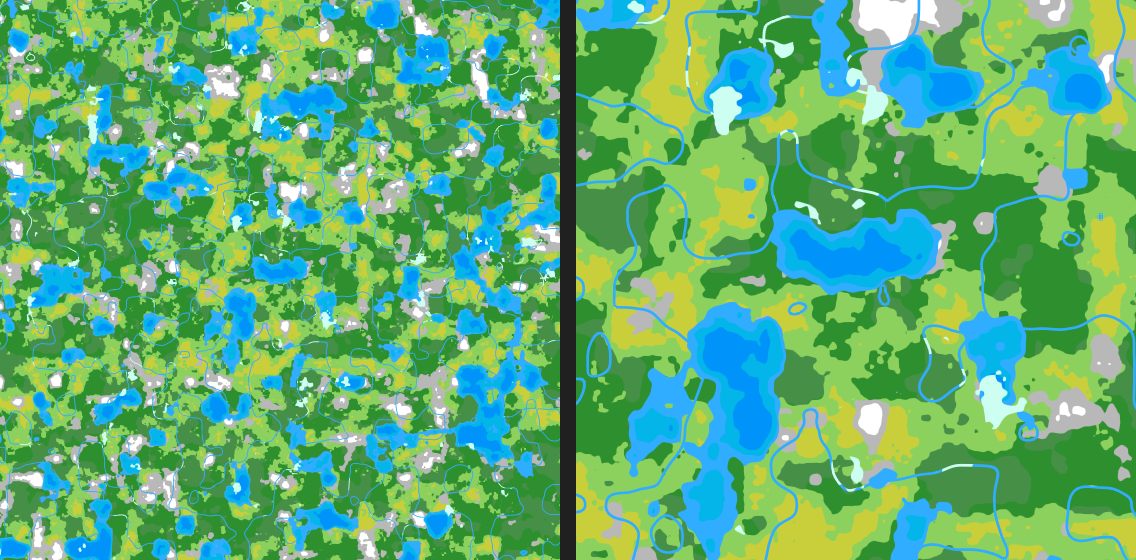
Left, the full canvas; right, a detail of the centre.
Write a Shadertoy shader that draws this texture.

```glsl
// A flat-coloured terrain map: woods, meadows, rocky peaks, lakes and thin rivers.
// Each layer is a layered-noise field scaled to unit deviation and cut at a level;
// rivers follow the zero contour of a smoother field.

// Cells across the canvas for each field
const float LAKE_SCALE = 20.0;
const float MEADOW_SCALE = 31.0;
const float ROCK_SCALE = 29.0;
const float COLD_SCALE = 27.0;
const float RIVER_SCALE = 23.0;
const float RIVER_HALF_WIDTH = 0.0008;

// Cut levels, in standard deviations above the mean
const float LAKE_LEVEL = 1.16;
const float MID_LEVEL = 1.42;
const float DEEP_LEVEL = 1.85;
const float MEADOW_LEVEL = 0.24;
const float DRY_LEVEL = 1.42;
const float ROCK_LEVEL = 1.30;
const float SNOW_LEVEL = 1.98;
const float ICE_LEVEL = 2.05;

const vec3 WOOD = vec3(0.18, 0.56, 0.18);
const vec3 DULL_WOOD = vec3(0.27, 0.56, 0.28);
const vec3 MEADOW = vec3(0.55, 0.82, 0.37);
const vec3 DRY_GRASS = vec3(0.79, 0.81, 0.23);
const vec3 ROCK = vec3(0.72, 0.72, 0.72);
const vec3 SNOW = vec3(1.0);
const vec3 SHALLOW = vec3(0.19, 0.68, 1.0);
const vec3 MID_WATER = vec3(0.01, 0.71, 0.91);
const vec3 DEEP = vec3(0.0, 0.58, 0.98);
const vec3 ICE = vec3(0.80, 1.0, 0.95);

float hash(vec2 cell) {
    uvec2 q = uvec2(ivec2(cell)) * uvec2(1597334673u, 3812015801u);
    uint h = (q.x ^ q.y) * 1597334673u;
    h = (h ^ (h >> 15)) * 2246822519u;
    h ^= h >> 13;
    return float(h >> 8) / 16777216.0;
}

// Value noise with zero mean and roughly unit deviation
float valueNoise(vec2 p) {
    vec2 cell = floor(p);
    vec2 f = p - cell;
    f = f * f * f * (f * (f * 6.0 - 15.0) + 10.0);
    float low = mix(hash(cell), hash(cell + vec2(1, 0)), f.x);
    float high = mix(hash(cell + vec2(0, 1)), hash(cell + vec2(1, 1)), f.x);
    return (mix(low, high, f.y) - 0.5) / 0.217;
}

// Layered noise, rescaled so its deviation stays near one
float layers(vec2 p, float seed, int octaves, float gain) {
    float sum = 0.0, power = 0.0, weight = 1.0;
    p += seed * vec2(71.37, 43.61);
    for (int i = 0; i < octaves; i++) {
        sum += weight * valueNoise(p);
        power += weight * weight;
        weight *= gain;
        p = p * 2.03 + vec2(19.4, 7.7);
    }
    return sum * inversesqrt(power);
}

// Smoothed coverage of the region where the field exceeds a level
float above(float field, float level) {
    float soft = 0.6 * fwidth(field) + 1e-5;
    return smoothstep(level - soft, level + soft, field);
}

void mainImage(out vec4 fragColor, in vec2 fragCoord) {
    float pixel = 1.0 / iResolution.y;
    vec2 uv = fragCoord * pixel;

    float lake = layers(uv * LAKE_SCALE, 1.0, 4, 0.40);
    float grass = layers(uv * MEADOW_SCALE, 2.0, 4, 0.55);
    float rock = layers(uv * ROCK_SCALE, 3.0, 4, 0.42);
    float cold = layers(uv * COLD_SCALE, 4.0, 4, 0.58);
    float wood = layers(uv * MEADOW_SCALE, 5.0, 3, 0.50);
    float current = layers(uv * RIVER_SCALE, 6.0, 2, 0.30);

    // Woods, meadows and peaks
    vec3 color = mix(WOOD, DULL_WOOD, above(wood, 0.3));
    color = mix(color, MEADOW, above(grass, MEADOW_LEVEL));
    color = mix(color, DRY_GRASS, above(grass, DRY_LEVEL));
    color = mix(color, ROCK, above(rock, ROCK_LEVEL));
    color = mix(color, SNOW, above(rock, SNOW_LEVEL));

    // Rivers, frozen pale in the coldest places
    float slope = length(vec2(dFdx(current), dFdy(current)));
    float offset = abs(current) / max(slope, 1e-4) * pixel;
    float river = clamp((RIVER_HALF_WIDTH - offset) / pixel + 0.5, 0.0, 1.0);
    color = mix(color, mix(SHALLOW, ICE, above(cold, 1.6)), river);

    // Lakes in stepped depths
    float depth = lake + 0.12 * wood;
    color = mix(color, SHALLOW, above(lake, LAKE_LEVEL));
    color = mix(color, MID_WATER, above(min(depth, lake + 0.1), MID_LEVEL));
    color = mix(color, DEEP, above(depth, DEEP_LEVEL));

    // Ice flecks
    color = mix(color, ICE, above(cold, ICE_LEVEL) * above(lake, 0.2));

    fragColor = vec4(color, 1.0);
}
```
